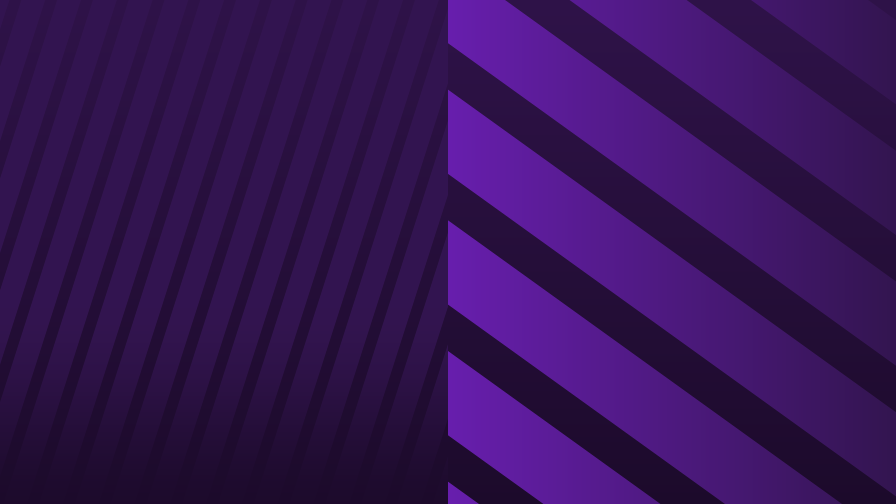
This background is drawn by a Shadertoy shader. Its source:

```glsl
const vec3 NIGHT = vec3(0.110, 0.040, 0.168);
const vec3 DUSK = vec3(0.182, 0.072, 0.284);
const vec3 PLUM = vec3(0.198, 0.080, 0.312);
const vec3 VIOLET = vec3(0.405, 0.118, 0.680);

// Coverage of a repeating band that begins at start and is width wide
float bands(float coord, float start, float period, float width, float blur) {
    float offset = mod(coord - start - 0.5 * width + 0.5 * period, period) - 0.5 * period;
    float dist = abs(offset) - 0.5 * width;
    return 1.0 - smoothstep(-blur, blur, dist);
}

// Steep narrow stripes that sink into the dark near the floor
vec3 steepPanel(vec2 p, vec3 ground, float pixel) {
    float lean = 0.32;
    float blur = 0.6 * pixel * length(vec2(1.0, lean));
    float stripe = bands(p.x - lean * p.y, 0.6454, 0.0710, 0.0472, blur);
    vec3 tint = mix(NIGHT, PLUM, smoothstep(-0.04, 0.40, p.y));
    return mix(ground, tint, stripe);
}

// Broad descending stripes that dim from the seam to the right edge
vec3 broadPanel(vec2 p, vec3 ground, float seam, float pixel) {
    float slope = 0.72;
    float across = p.x - seam;
    float blur = 0.6 * pixel * length(vec2(1.0, slope));
    float stripe = bands(p.y + slope * across, 0.655, 0.2593, 0.1672, blur);
    vec3 tint = mix(VIOLET, PLUM, clamp(across / seam, 0.0, 1.0));
    return mix(ground, tint, stripe);
}

void mainImage(out vec4 fragColor, in vec2 fragCoord) {
    float pixel = 1.0 / iResolution.y;
    vec2 p = fragCoord * pixel;
    float seam = 0.5 * iResolution.x * pixel;

    // Vertical ground gradient shared by both panels
    vec3 ground = mix(NIGHT, DUSK, p.y);

    // Join the panels at the centre seam
    float side = smoothstep(-0.5 * pixel, 0.5 * pixel, p.x - seam);
    vec3 left = steepPanel(p, ground, pixel);
    vec3 right = broadPanel(p, ground, seam, pixel);
    fragColor = vec4(mix(left, right, side), 1.0);
}
```
